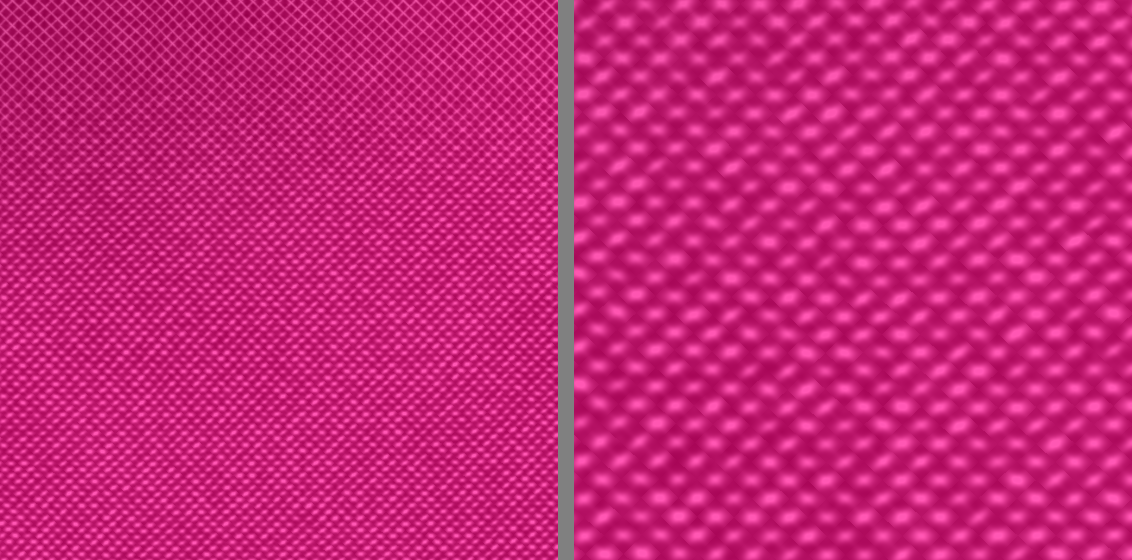
Left, the full canvas; right, a detail of the centre.
Write a Shadertoy shader that draws this texture.

```glsl
// Magenta woven nylon: staggered bright thread bumps that turn into a fine diagonal net near the top.
#define REPEATS vec2(44.0, 46.0)
#define BUMP_SIZE vec2(0.27, 0.175)
#define BUMP_TILT 0.16
#define NET_WIDTH 0.13
#define WARP 0.10
#define WEAR 0.30
#define GRAIN 0.16
#define DARK vec3(0.65, 0.01, 0.33)
#define LIGHT vec3(0.98, 0.31, 0.67)
#define NET_TINT vec3(0.95, 0.40, 0.66)

float hash(vec2 p) {
    vec3 q = fract(vec3(p.xyx) * 0.1031);
    q += dot(q, q.yzx + 33.33);
    return fract((q.x + q.y) * q.z);
}

float noise(vec2 p) {
    vec2 i = floor(p), f = fract(p);
    f = f * f * (3.0 - 2.0 * f);
    float low = mix(hash(i), hash(i + vec2(1, 0)), f.x);
    float high = mix(hash(i + vec2(0, 1)), hash(i + vec2(1, 1)), f.x);
    return mix(low, high, f.y);
}

// Soft ridge of unit height along x = 0
float ridge(float x, float width) {
    return exp(-x * x / (width * width));
}

void mainImage(out vec4 fragColor, in vec2 fragCoord) {
    vec2 uv = fragCoord / iResolution.xy;

    // Slightly wandering threads
    vec2 weave = uv * REPEATS;
    weave += WARP * (vec2(noise(weave * 0.35), noise(weave * 0.35 + 71.0)) - 0.5);
    weave += 0.5 * (vec2(noise(uv * 4.0), noise(uv * 4.0 + 19.0)) - 0.5);

    // Diagonal coordinates: one bump at every integer crossing
    vec2 diagonal = vec2(weave.x + weave.y, weave.x - weave.y);
    vec2 site = floor(diagonal + 0.5);
    vec2 offset = diagonal - site;
    float siteRandom = hash(site + 200.0);

    // Oval thread bump, each a little different
    vec2 local = 0.5 * vec2(offset.x + offset.y, offset.x - offset.y);
    float tilt = BUMP_TILT + 0.5 * (hash(site + 317.0) - 0.5);
    local.y -= tilt * local.x;
    vec2 oval = local / (BUMP_SIZE * (0.9 + 0.2 * siteRandom));
    float bump = exp(-dot(oval, oval)) * (1.0 + WEAR * (siteRandom - 0.5));

    // Thin net of crossing threads, one direction stronger
    float falling = ridge(offset.x, NET_WIDTH);
    float rising = ridge(offset.y, NET_WIDTH);
    float net = max(falling, 0.75 * rising) * (0.85 + WEAR * (siteRandom - 0.5));

    // The net takes over toward the top, most of all at the left
    float patches = noise(uv * 5.0 + 7.0) - 0.5;
    float netShare = smoothstep(0.55, 1.0, uv.y - 0.08 * uv.x + 0.12 * patches);
    float bumpTone = 0.14 + 0.92 * bump + 0.10 * net;
    float netTone = 0.04 + 0.68 * net + 0.28 * bump;
    float tone = mix(bumpTone, netTone, netShare);

    // Fibre grain and broad light
    tone += GRAIN * (noise(weave * 3.5 + 40.0) - 0.5);
    tone += 0.08 * patches;
    vec3 color = mix(DARK, LIGHT, clamp(tone, -0.1, 1.1));
    color = mix(color, NET_TINT, 0.3 * netShare * net);
    float cornerShade = smoothstep(0.9, 0.0, length((uv - vec2(0.0, 1.0)) * vec2(0.8, 1.2)));
    color *= 1.0 - 0.10 * cornerShade;

    fragColor = vec4(clamp(color, 0.0, 1.0), 1.0);
}
```
